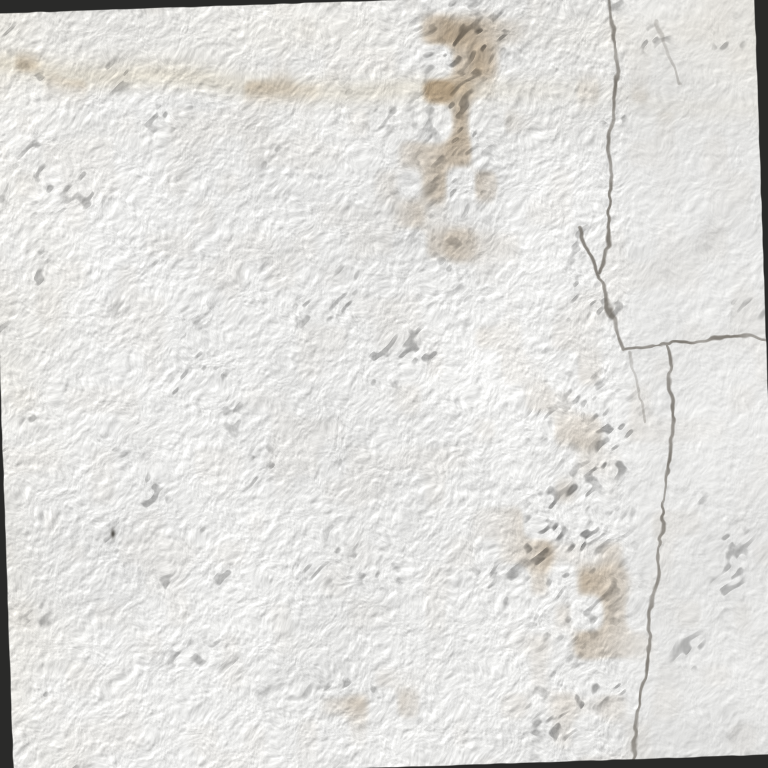
Give the GLSL for this texture, as a WebGL 1 fragment shader.

```glsl
precision highp float;
// Rough white plaster slab, slightly tilted on a dark ground, with cracks and brown stains.
uniform vec2 u_resolution;

float hash(vec2 p) {
  vec3 q = fract(p.xyx * 0.1031);
  q += dot(q, q.yzx + 33.33);
  return fract((q.x + q.y) * q.z);
}

float noise(vec2 p) {
  vec2 i = floor(p), f = fract(p);
  f = f * f * f * (f * (f * 6.0 - 15.0) + 10.0);
  return mix(mix(hash(i), hash(i + vec2(1, 0)), f.x),
             mix(hash(i + vec2(0, 1)), hash(i + vec2(1, 1)), f.x), f.y);
}

// Height of the plaster: rotated octaves, each finer and lower
float height(vec2 p) {
  float sum = 0.0, amp = 0.5;
  for (int i = 0; i < 4; i++) {
    sum += amp * noise(p);
    p = mat2(0.88, 0.47, -0.47, 0.88) * p * 1.9 + 17.3;
    amp *= 0.52;
  }
  return sum;
}

float segment(vec2 p, vec2 a, vec2 b) {
  vec2 ap = p - a, ab = b - a;
  return length(ap - ab * clamp(dot(ap, ab) / dot(ab, ab), 0.0, 1.0));
}

float blob(vec2 p, vec2 center, vec2 radius) {
  vec2 d = (p - center) / radius;
  return exp(-dot(d, d));
}

// Line that fades out over its half width
float stroke(float dist, float width) {
  return 1.0 - smoothstep(0.2 * width, width, dist);
}

float cracks(vec2 p) {
  p += 0.009 * (vec2(noise(p * 32.0), noise(p * 32.0 + 40.0)) - 0.5);
  p += 0.004 * (vec2(noise(p * 110.0), noise(p * 110.0 + 70.0)) - 0.5);
  float upper = segment(p, vec2(0.790, 1.02), vec2(0.805, 0.909));
  upper = min(upper, segment(p, vec2(0.805, 0.909), vec2(0.793, 0.831)));
  upper = min(upper, segment(p, vec2(0.793, 0.831), vec2(0.792, 0.681)));
  upper = min(upper, segment(p, vec2(0.792, 0.681), vec2(0.781, 0.642)));
  float side = segment(p, vec2(0.755, 0.707), vec2(0.815, 0.544));
  side = min(side, segment(p, vec2(0.815, 0.544), vec2(0.872, 0.555)));
  side = min(side, segment(p, vec2(0.872, 0.555), vec2(1.02, 0.563)));
  float lower = segment(p, vec2(0.872, 0.552), vec2(0.878, 0.466));
  lower = min(lower, segment(p, vec2(0.878, 0.466), vec2(0.853, 0.232)));
  lower = min(lower, segment(p, vec2(0.853, 0.232), vec2(0.823, 0.0)));
  float hairline = segment(p, vec2(0.822, 0.54), vec2(0.840, 0.45));
  hairline = min(hairline, segment(p, vec2(0.855, 0.97), vec2(0.885, 0.89)));
  float strength = 0.65 + 0.5 * noise(p * 45.0);
  return strength * max(stroke(min(min(upper, side), lower), 0.0036),
                        0.4 * stroke(hairline, 0.003));
}

void main() {
  vec2 uv = gl_FragCoord.xy / u_resolution;
  vec2 c = uv - 0.5;

  // Relief lit across the diagonal, calmer on the panel right of the cracks
  vec2 grain = vec2((c.x + c.y) * 0.8, (c.y - c.x) * 1.05) * 82.0 + 200.0;
  grain += 1.2 * vec2(noise(uv * 35.0), noise(uv * 35.0 + 9.0));
  float relief = height(grain + vec2(0.06, 0.36)) - height(grain);
  float calm = smoothstep(0.79, 0.84, uv.x);
  float tone = 0.913 + relief * mix(0.39, 0.2, calm) - 0.012 * calm;
  tone += 0.05 * (noise(uv * 7.0 + 3.0) - 0.5) + 0.03 * (noise(uv * 24.0) - 0.5);
  tone += 0.05 * blob(uv, vec2(0.65, 0.52), vec2(0.09, 0.07));
  float groove = segment(uv, vec2(0.84, 0.62), vec2(0.95, 0.72));
  tone -= 0.05 * stroke(groove, 0.025) * noise(grain * 0.5);
  vec3 color = tone * vec3(1.0, 1.0, 0.993);

  // Damp zones: a top seep, a lower seep and thin horizontal bands
  float damp = blob(uv, vec2(0.60, 0.92), vec2(0.06, 0.12));
  damp += 0.5 * blob(uv, vec2(0.58, 0.70), vec2(0.06, 0.16));
  damp += 0.8 * blob(uv, vec2(0.75, 0.27), vec2(0.07, 0.17));
  damp += 0.6 * blob(uv, vec2(0.47, 0.09), vec2(0.06, 0.03));
  float bandY = uv.y + 0.05 * uv.x - 0.912 + 0.02 * (noise(uv * 9.0) - 0.5);
  float bands = exp(-bandY * bandY * 3500.0) * (1.0 - 0.7 * smoothstep(0.5, 0.8, uv.x));
  float cream = 0.6 * bands + 0.35 * smoothstep(0.75, 1.0, uv.y) * noise(uv * vec2(5, 22));
  cream += 0.3 * smoothstep(0.15, 0.0, uv.x) * noise(uv * 12.0);
  color *= mix(vec3(1), vec3(0.95, 0.925, 0.87), cream);

  // Brown stains and dark pits gather in the damp zones
  float patches = smoothstep(0.48, 0.85, noise(uv * vec2(30, 25) + 5.0));
  float stain = patches * (damp + 0.4 * bands + 0.06);
  color *= mix(vec3(1), vec3(0.76, 0.69, 0.60), clamp(stain, 0.0, 1.0));
  float pit = smoothstep(0.62, 0.9, noise(grain * vec2(0.8, 1.2) + 31.0));
  float sparse = smoothstep(0.65, 0.9, noise(uv * 20.0 + 60.0));
  color *= 1.0 - 0.5 * pit * clamp(0.6 * damp + 0.45 * sparse, 0.0, 1.0);
  color = mix(color, vec3(0.2, 0.19, 0.17), 0.8 * blob(uv, vec2(0.147, 0.305), vec2(0.003, 0.006)));

  color = mix(color, vec3(0.42, 0.40, 0.37), clamp(0.75 * cracks(uv), 0.0, 1.0));

  // Tilted slab edge over the dark ground
  vec2 slab = abs(vec2(c.x + 0.034 * c.y, c.y - 0.034 * c.x));
  float edge = max(slab.x, slab.y) - 0.4995 + 0.001 * (noise(uv * 60.0) - 0.5);
  float soft = max(0.0012, 0.75 / u_resolution.y);
  color = mix(color, vec3(0.165, 0.165, 0.16), smoothstep(-soft, soft, edge));

  gl_FragColor = vec4(clamp(color, 0.0, 1.0), 1.0);
}
```
